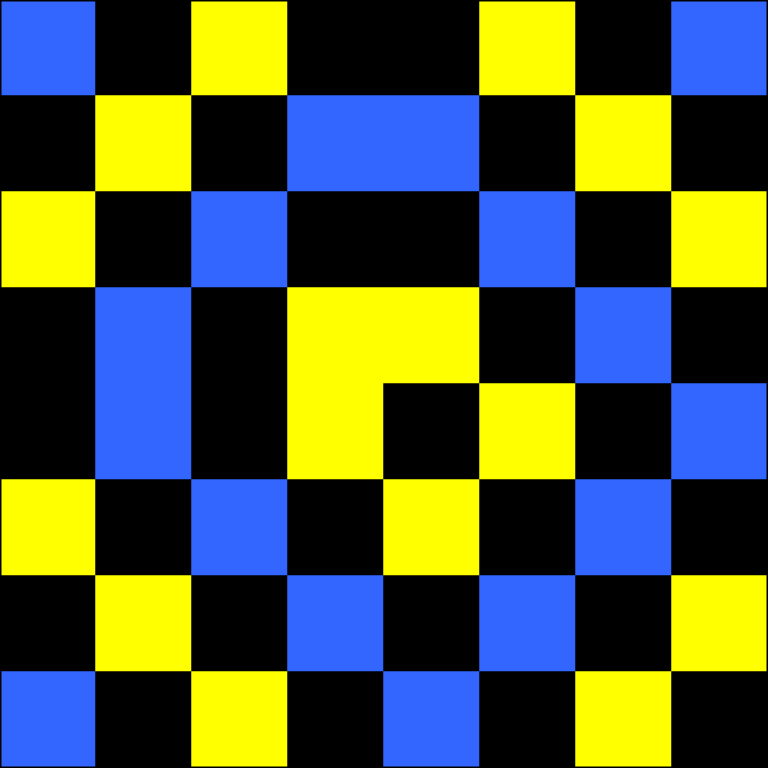
Write a WebGL 2 fragment shader that draws this pattern.

```glsl
#version 300 es
precision highp float;

uniform vec2 u_resolution;
out vec4 fragColor;

const float CELLS = 8.0;
const float HALF_CELLS = 4.0;
const float GRID_SHIFT = 0.0078;   // in cells, toward the upper left
const float FRAME_WIDTH = 0.00195; // in canvas units
const vec3 BLACK = vec3(0.0);
const vec3 BLUE = vec3(0.2, 0.4, 1.0);
const vec3 YELLOW = vec3(1.0, 1.0, 0.0);

// Diagonal bands mirrored about the centre; the lower right quadrant is one step out of phase.
vec3 cellColor(vec2 cell) {
    if (any(lessThan(cell, vec2(0.0))) || any(greaterThanEqual(cell, vec2(CELLS)))) return BLACK;
    vec2 folded = min(cell, CELLS - 1.0 - cell);
    vec2 farHalf = step(HALF_CELLS, cell);
    float band = mod(folded.x + folded.y + farHalf.x * farHalf.y, 4.0);
    if (mod(band, 2.0) > 0.5) return BLACK;
    return band < 1.0 ? BLUE : YELLOW;
}

// Blend the four cells around the nearest grid corner by pixel coverage.
vec3 smoothGrid(vec2 p, vec2 pixel) {
    vec2 corner = floor(p + 0.5);
    vec2 cover = clamp((p - corner) / pixel + 0.5, 0.0, 1.0);
    vec3 upper = mix(cellColor(corner - 1.0), cellColor(corner - vec2(0.0, 1.0)), cover.x);
    vec3 lower = mix(cellColor(corner - vec2(1.0, 0.0)), cellColor(corner), cover.x);
    return mix(upper, lower, cover.y);
}

void main() {
    vec2 uv = gl_FragCoord.xy / u_resolution;
    vec2 pixel = 1.0 / u_resolution;

    // Grid rows count downward from the top edge
    vec2 p = vec2(uv.x, 1.0 - uv.y) * CELLS + GRID_SHIFT;
    vec3 color = smoothGrid(p, pixel * CELLS);

    // Thin black frame
    vec2 edgeDistance = min(uv, 1.0 - uv);
    vec2 inside = clamp((edgeDistance - FRAME_WIDTH) / pixel + 0.5, 0.0, 1.0);
    color = mix(BLACK, color, inside.x * inside.y);

    fragColor = vec4(color, 1.0);
}
```
